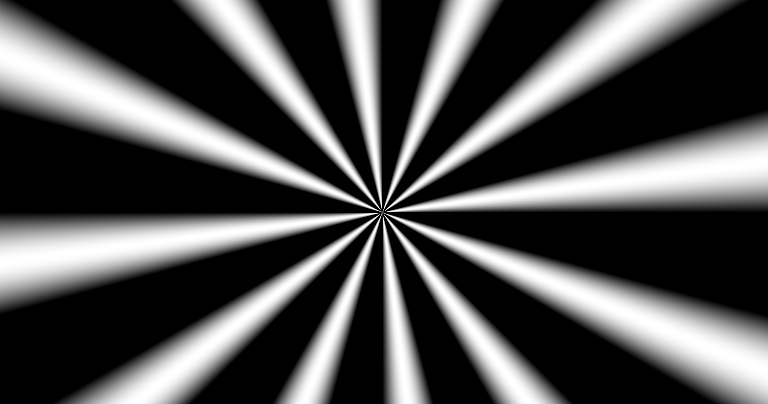
A WebGL 2 fragment shader for this background:

```glsl
#version 300 es
precision highp float;

uniform vec2 u_resolution;
out vec4 fragColor;

// Twelve soft beams around the hub: the positive half of a sine over the angle.
float beams(vec2 p) {
    return max(sin(12.0 * atan(p.y, p.x)), 0.0);
}

void main() {
    // Position relative to the hub, in canvas heights
    vec2 hub = vec2(0.498, 0.474) * u_resolution;
    vec2 p = (gl_FragCoord.xy - hub) / u_resolution.y;

    // Settle to the mean brightness where beams are narrower than a pixel
    float pixel = 1.0 / u_resolution.y;
    float resolved = smoothstep(0.5 * pixel, 2.5 * pixel, length(p));
    float light = mix(0.318, beams(p + vec2(1e-6)), resolved);

    fragColor = vec4(vec3(light), 1.0);
}
```
